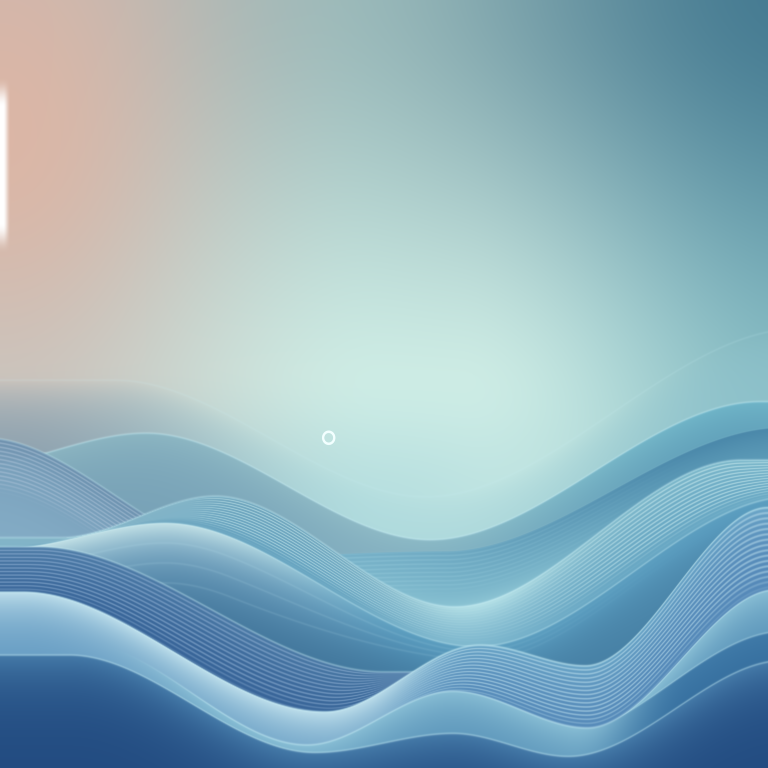
Give the GLSL for this background, as a Shadertoy shader.

```glsl
// Smooth curve through four successive crests and troughs.
float wave(float x, vec4 xs, vec4 ys) {
    float y = mix(ys.x, ys.y, smoothstep(xs.x, xs.y, x));
    y = mix(y, ys.z, smoothstep(xs.y, xs.z, x));
    return mix(y, ys.w, smoothstep(xs.z, xs.w, x));
}

// Fills below an edge: rim colour fades to body colour, with a fine bright line on top.
void paint(inout vec3 col, float depth, vec3 rim, vec3 body, float fade, float alpha, float glint) {
    float px = 1.0 / iResolution.y;
    float inside = smoothstep(-px, px, depth);
    vec3 fill = mix(body, rim, exp(-max(depth, 0.0) / fade));
    col = mix(col, fill, inside * alpha);
    float line = exp(-pow(depth / max(0.0016, px), 2.0));
    col = mix(col, vec3(0.78, 0.93, 0.96), line * glint);
}

// Fine parallel threads that follow a ribbon between two edges.
void threads(inout vec3 col, float y, float top, float bottom, float count, vec3 tint, float strength) {
    float width = max(top - bottom, 0.001);
    float t = (top - y) / width;
    float inside = smoothstep(0.0, 0.03, t) * (1.0 - smoothstep(0.65, 1.0, t));
    float detail = 1.0 - smoothstep(0.3, 0.6, count / (width * iResolution.y));
    float stripe = pow(0.5 + 0.5 * cos(6.28318 * t * count), 1.5);
    col = mix(col, tint, inside * strength * mix(0.4, stripe, detail));
}

// Misty sky: peach on the left, pale mint in the middle, teal at the right.
vec3 sky(vec2 p) {
    vec3 high = mix(vec3(0.79, 0.72, 0.69), vec3(0.61, 0.73, 0.73), smoothstep(0.0, 0.5, p.x));
    high = mix(high, vec3(0.27, 0.48, 0.57), smoothstep(0.4, 1.05, p.x));
    vec3 low = mix(vec3(0.78, 0.78, 0.76), vec3(0.81, 0.93, 0.90), smoothstep(0.0, 0.5, p.x));
    low = mix(low, vec3(0.53, 0.74, 0.77), smoothstep(0.6, 1.05, p.x));
    vec3 col = mix(low, high, smoothstep(0.45, 1.02, p.y));
    vec2 q = (p - vec2(0.0, 0.82)) * vec2(5.0, 4.0);
    col = mix(col, vec3(0.87, 0.71, 0.64), 0.85 * exp(-dot(q, q)));
    float lamp = smoothstep(0.67, 0.71, p.y) * (1.0 - smoothstep(0.86, 0.9, p.y));
    return mix(col, vec3(1.0), lamp * (1.0 - smoothstep(0.004, 0.014, p.x)));
}

void mainImage(out vec4 fragColor, in vec2 fragCoord) {
    vec2 p = fragCoord / iResolution.xy;
    float x = p.x, y = p.y;
    float right = smoothstep(0.45, 0.95, x);
    float left = 1.0 - smoothstep(0.0, 0.5, x);
    vec3 col = sky(p);

    // Distant translucent swells
    float haze = wave(x, vec4(0.15, 0.555, 1.04, 2.0), vec4(0.505, 0.353, 0.572, 0.572));
    vec3 mist = mix(vec3(0.66, 0.84, 0.86), vec3(0.50, 0.60, 0.67), left);
    col = mix(col, mist, 0.65 * smoothstep(0.53, 0.33, y + 0.0) * (1.0 - right));
    paint(col, haze - y, col, mix(mist, vec3(0.56, 0.76, 0.80), right), 0.05, 0.75, 0.12);

    float swell = wave(x, vec4(-0.05, 0.19, 0.56, 0.99), vec4(0.39, 0.436, 0.297, 0.477));
    paint(col, swell - y, mix(vec3(0.54, 0.71, 0.76), vec3(0.42, 0.70, 0.78), right),
          mix(vec3(0.45, 0.62, 0.71), vec3(0.33, 0.57, 0.69), right), 0.05, 0.9, 0.35);

    float shade = wave(x, vec4(0.2, 0.58, 1.02, 2.0), vec4(0.27, 0.282, 0.443, 0.443));
    paint(col, shade - y, mix(vec3(0.44, 0.68, 0.78), vec3(0.27, 0.51, 0.65), right),
          vec3(0.47, 0.72, 0.80), 0.07, 0.85, 0.04);
    threads(col, y, shade, shade - 0.06, 11.0, vec3(0.62, 0.82, 0.88), 0.25 * (1.0 - right));

    // Threaded slope at the far left
    float slope = wave(x, vec4(-0.02, 0.32, 1.0, 2.0), vec4(0.43, 0.28, 0.1, 0.1));
    float slopeFade = 1.0 - smoothstep(0.16, 0.27, x);
    paint(col, slope - y, vec3(0.42, 0.56, 0.68), vec3(0.53, 0.69, 0.79), 0.06, 0.9 * slopeFade, 0.3 * slopeFade);
    threads(col, y, slope, slope - 0.075, 14.0, vec3(0.70, 0.78, 0.86), 0.4 * slopeFade);

    // Wide ribbon: threaded hills on both sides of a glowing trough
    float ribbon = wave(x, vec4(0.08, 0.28, 0.592, 0.965), vec4(0.30, 0.354, 0.21, 0.401));
    float hill = wave(x, vec4(0.0, 0.215, 0.62, 1.03), vec4(0.285, 0.319, 0.158, 0.353));
    float trough = exp(-pow((x - 0.63) / 0.13, 2.0));
    vec3 ribbonRim = mix(vec3(0.44, 0.65, 0.74), vec3(0.50, 0.73, 0.80), right);
    col = mix(col, vec3(0.66, 0.86, 0.89), 0.5 * trough * exp(-abs(y - ribbon) / 0.025));
    paint(col, ribbon - y, mix(ribbonRim, vec3(0.72, 0.89, 0.91), trough),
          vec3(0.39, 0.64, 0.76), 0.045, 0.95, 0.35);
    threads(col, y, ribbon, hill, 15.0, vec3(0.76, 0.90, 0.92), 0.55 * (1.0 - 0.85 * trough));

    // Pale hill sinking into deeper water
    vec3 pale = mix(vec3(0.76, 0.88, 0.90), vec3(0.36, 0.62, 0.75), smoothstep(0.24, 0.55, x));
    paint(col, hill - y, pale, mix(vec3(0.25, 0.48, 0.65), vec3(0.31, 0.56, 0.72), right), 0.05, 1.0, 0.3);
    for (int i = 1; i < 4; i++) {
        float fold = hill - 0.02 * float(i) * (1.0 - smoothstep(0.3, 0.6, x)) - 0.006 * float(i);
        paint(col, fold - y, col, col * 0.95, 0.04, 0.7, 0.1 * (1.0 - right));
    }

    // Dark threaded ribbon on the left
    float front = wave(x, vec4(0.03, 0.423, 0.625, 0.762), vec4(0.229, 0.073, 0.160, 0.133))
                + 0.206 * smoothstep(0.762, 1.0, x);
    float dark = wave(x, vec4(0.05, 0.5, 1.0, 2.0), vec4(0.288, 0.125, 0.125, 0.125));
    paint(col, dark - y, vec3(0.30, 0.48, 0.65), vec3(0.19, 0.36, 0.58), 0.06, 0.95, 0.35);
    threads(col, y, dark, front - 0.01, 15.0, vec3(0.55, 0.68, 0.82), 0.5);

    // Front ribbon: bright on the left, threaded on the right
    float lower = wave(x, vec4(0.1, 0.40, 0.59, 0.765), vec4(0.165, 0.03, 0.10, 0.052))
                + 0.18 * smoothstep(0.765, 1.01, x);
    float frontRight = smoothstep(0.48, 0.62, x);
    paint(col, front - y, mix(vec3(0.74, 0.87, 0.92), vec3(0.42, 0.65, 0.78), frontRight),
          mix(vec3(0.37, 0.59, 0.75), vec3(0.33, 0.53, 0.72), frontRight), 0.04, 1.0, 0.5);
    threads(col, y, front, lower - 0.01, 17.0, vec3(0.72, 0.86, 0.92), 0.5 * frontRight);
    paint(col, lower - y, vec3(0.53, 0.74, 0.83), vec3(0.31, 0.54, 0.70), 0.05,
          smoothstep(0.12, 0.3, x), 0.4 * smoothstep(0.15, 0.3, x));

    // Deep water along the bottom
    float under = lower - 0.055 * smoothstep(0.8, 1.0, x);
    float underFade = smoothstep(0.74, 0.9, x);
    paint(col, under - y, vec3(0.25, 0.48, 0.66), vec3(0.20, 0.42, 0.61), 0.04, underFade, 0.3 * underFade);
    float deep = wave(x, vec4(0.09, 0.41, 0.59, 0.74), vec4(0.147, 0.02, 0.045, 0.015))
               + 0.125 * smoothstep(0.74, 1.02, x);
    paint(col, deep - y, vec3(0.27, 0.48, 0.66), vec3(0.13, 0.29, 0.50), 0.045, 1.0, 0.35);

    // Small floating ring
    float ring = abs(length((p - vec2(0.428, 0.430)) * vec2(1.08, 1.0)) - 0.0078);
    col = mix(col, vec3(0.95, 1.0, 1.0), 1.0 - smoothstep(0.0008, 0.0025, ring));
    fragColor = vec4(col, 1.0);
}
```
